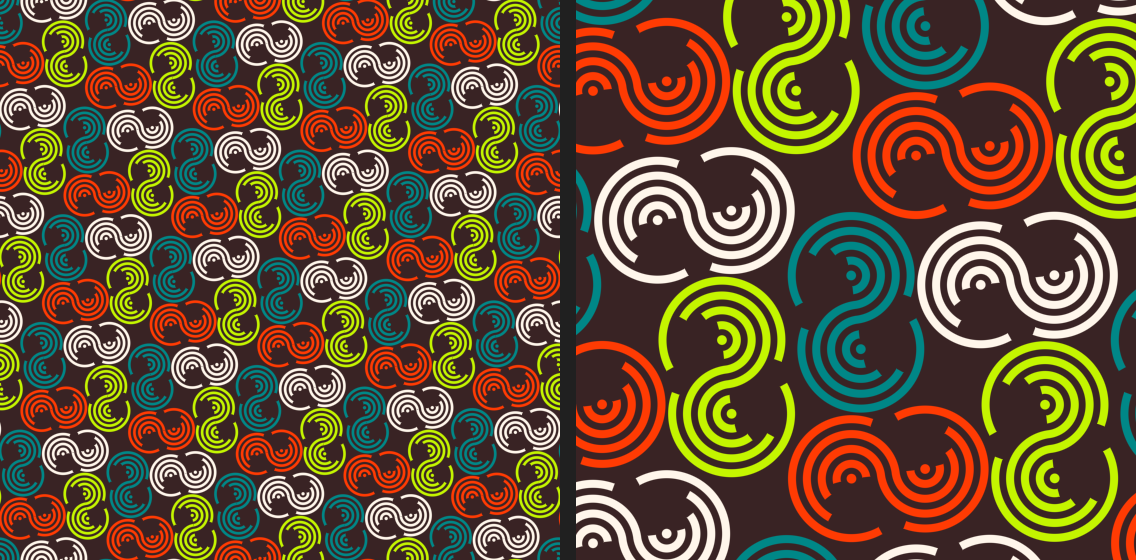
Left, the full canvas; right, a detail of the centre.
A Shadertoy shader for this pattern:

```glsl
const vec2 LATTICE_A = vec2(5.0, -1.0);
const vec2 LATTICE_B = vec2(1.0, 5.0);

mat2 rotation(float angle) {
    float c = cos(angle), s = sin(angle);
    return mat2(c, s, -s, c);
}

// Offset to the nearest point of the slanted square lattice
vec2 latticeOffset(vec2 p) {
    vec2 cell = vec2(dot(p, LATTICE_A), dot(p, LATTICE_B)) / 26.0;
    cell -= round(cell);
    return cell.x * LATTICE_A + cell.y * LATTICE_B;
}

// Arc with flat ends, centred on the direction middle
float arcBand(vec2 p, float radius, float middle, float halfSpan) {
    p = rotation(-middle) * p;
    float r = length(p);
    float ring = abs(r - radius) - 0.062;
    float ends = (abs(atan(p.y, p.x)) - halfSpan) * r;
    return max(ring, ends);
}

// Half of the motif: open rim, three inner rings and a core
float coil(vec2 p) {
    p.x -= 0.575;
    float d = arcBand(p, 0.92, -0.05, 2.0);
    for (int i = 1; i <= 3; i++) {
        float k = float(i);
        float halfSpan = 1.45 + 0.2 * k;
        d = min(d, arcBand(p, 0.23 * k, halfSpan - 3.16, halfSpan));
    }
    return min(d, length(p) - 0.075);
}

// Two coils joined by a half turn
float doubleCoil(vec2 p) {
    p = rotation(-0.13) * p;
    return min(coil(p), coil(-p));
}

void paint(inout vec3 color, vec3 ink, float d, float edge) {
    color = mix(color, ink, 1.0 - smoothstep(-edge, edge, d));
}

void mainImage(out vec4 fragColor, in vec2 fragCoord) {
    // 26 units span the canvas and close the lattice on both axes
    vec2 p = fragCoord / iResolution.xy * 26.0 - vec2(6.5, 20.0);
    float edge = 20.0 / min(iResolution.x, iResolution.y);

    vec2 white = latticeOffset(p);
    vec2 orange = latticeOffset(p - vec2(-1.0, 2.0));
    vec2 teal = latticeOffset(p - vec2(2.5, -1.5));
    vec2 lime = latticeOffset(p - vec2(0.5, -2.5));

    vec3 color = vec3(0.225, 0.139, 0.141);

    // Lying motifs
    paint(color, vec3(1.0, 0.965, 0.92), doubleCoil(white), edge);
    paint(color, vec3(1.0, 0.23, 0.01), doubleCoil(orange), edge);

    // Standing motifs, turned a quarter
    paint(color, vec3(0.0, 0.53, 0.53), doubleCoil(vec2(teal.y, -teal.x)), edge);
    paint(color, vec3(0.77, 0.96, 0.0), doubleCoil(vec2(lime.y, -lime.x)), edge);

    fragColor = vec4(color, 1.0);
}
```
